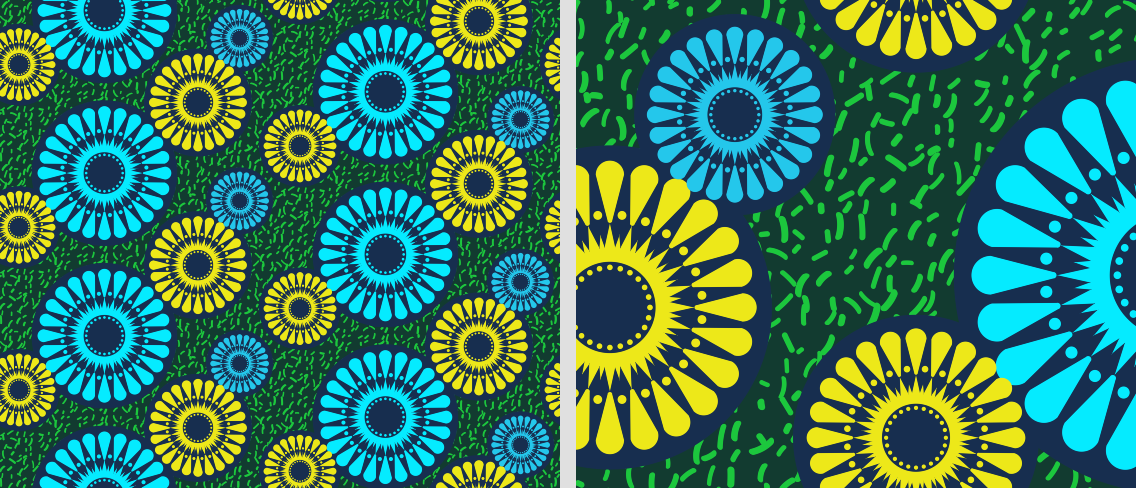
Left: the whole. Right: its middle third, enlarged.
Reproduce this pattern procedurally as a Shadertoy shader.

```glsl
// Half-drop print of petalled rosettes in cyan and yellow over a green flecked ground.

const float TAU = 6.2831853;
const vec2 GRID = vec2(38.0, 22.0);        // fleck cells in one repeat
const float COLUMN = GRID.x / GRID.y;      // repeat width; repeat height is 1

float hash(vec2 p) {
    return fract(sin(dot(p, vec2(127.1, 311.7))) * 43758.5453);
}

float cover(float d, float px) {
    return 1.0 - smoothstep(-0.6 * px, 0.6 * px, d);
}

// Offset from the nearest lattice point, each column dropped by half
vec2 halfDrop(vec2 p) {
    float column = floor(p.x / COLUMN + 0.5);
    p -= column * vec2(COLUMN, 0.5);
    return vec2(p.x, fract(p.y + 0.5) - 0.5);
}

// Fold the plane into one of 24 sectors lying along +x
vec2 sector(vec2 p, float shift) {
    float a = atan(p.y, p.x) / TAU * 24.0 + shift;
    a = (fract(a + 0.5) - 0.5) * TAU / 24.0;
    return length(p) * vec2(cos(a), sin(a));
}

float spike(vec2 v, float tip) {
    return abs(v.y) - (tip - v.x) * 0.22;
}

// Distance to a rosette of radius 1
float rosette(vec2 p) {
    vec2 v = sector(p, 0.0);
    vec2 gap = sector(p, 0.5);

    // Teardrop petals with beads between their stems
    float t = clamp((v.x - 0.59) / 0.31, 0.0, 1.0);
    float d = length(v - vec2(0.59 + 0.31 * t, 0.0)) - mix(0.016, 0.096, t);
    d = min(d, length(gap - vec2(0.63, 0.0)) - 0.03);

    // Sunburst with long and short spikes
    float burst = min(spike(v, 0.57), spike(gap, 0.49));
    d = min(d, max(burst, 0.31 - length(p)));

    // Fine beads around the dark eye
    return min(d, length(v - vec2(0.272, 0.0)) - 0.019);
}

// Distance to short slanted strokes, in grid cells
float flecks(vec2 p) {
    vec2 base = floor(p);
    float d = 9.0;
    for (int j = -1; j <= 1; j++)
    for (int i = -1; i <= 1; i++) {
        vec2 cell = base + vec2(i, j);
        vec2 id = cell;
        id.y -= 0.5 * GRID.y * floor(id.x / GRID.x);
        id = mod(id, GRID);
        vec2 jitter = vec2(hash(id), hash(id + 41.3));
        float angle = 1.1 + 1.3 * (hash(id + 17.9) - 0.5);
        if (hash(id + 5.7) > 0.86) angle += 1.5;
        vec2 along = vec2(cos(angle), sin(angle));
        float reach = mix(0.08, 0.48, hash(id + 73.1));
        vec2 q = p - cell - 0.15 - 0.7 * jitter;
        // Bend each stroke a little
        float s = dot(q, along);
        q += vec2(-along.y, along.x) * s * s * (hash(id + 29.5) - 0.5);
        q -= along * clamp(s, -reach, reach);
        d = min(d, length(q) - mix(0.1, 0.16, hash(id + 91.7)));
    }
    return d;
}

void mainImage(out vec4 fragColor, in vec2 fragCoord) {
    float px = 3.0 / iResolution.y;
    vec2 p = fragCoord * px;

    vec3 navy = vec3(0.09, 0.18, 0.31);
    vec3 yellow = vec3(0.93, 0.91, 0.10);

    // Centre and radius of each rosette
    vec3 blooms[4] = vec3[4](
        vec3(0.642, 0.936, 0.413), vec3(1.217, 0.370, 0.302),
        vec3(0.117, 0.603, 0.225), vec3(1.473, 0.765, 0.181));
    vec3 inks[4] = vec3[4](
        vec3(0.02, 0.92, 1.0), yellow, yellow, vec3(0.14, 0.78, 0.92));

    // Flecked ground
    vec3 color = vec3(0.07, 0.23, 0.19);
    color = mix(color, vec3(0.11, 0.78, 0.24), cover(flecks(p * GRID.y), px * GRID.y));

    // Dark discs go under every rosette
    for (int i = 0; i < 4; i++) {
        float r = length(halfDrop(p - blooms[i].xy));
        color = mix(color, navy, cover(r - blooms[i].z * 1.04 - 0.018, px));
    }
    for (int i = 0; i < 4; i++) {
        vec2 q = halfDrop(p - blooms[i].xy) / blooms[i].z;
        color = mix(color, inks[i], cover(rosette(q), px / blooms[i].z));
    }
    fragColor = vec4(color, 1.0);
}
```
